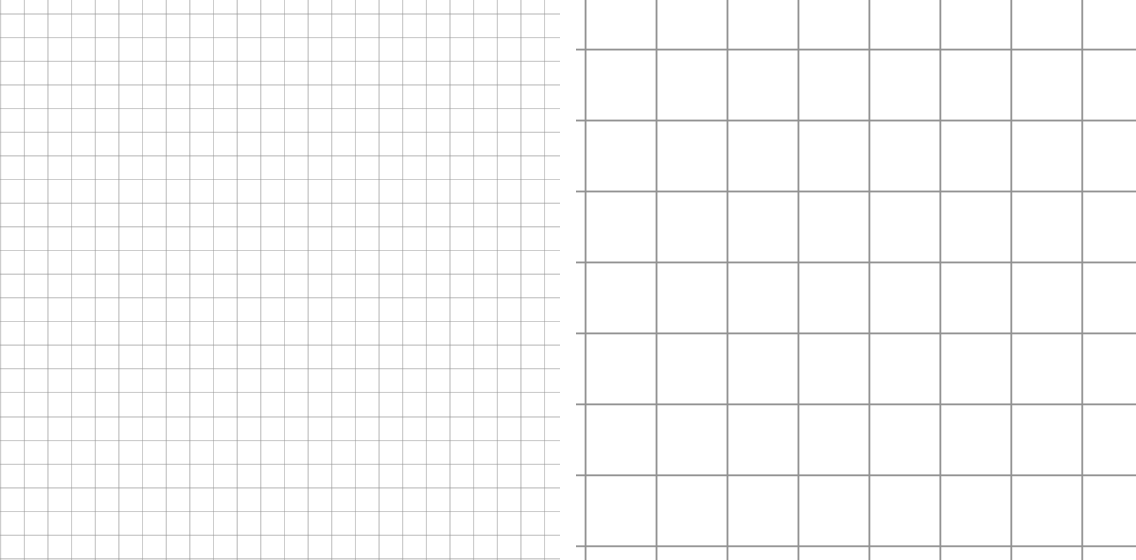
Left: the whole. Right: its middle third, enlarged.
This pattern is drawn by a Shadertoy shader. Its source:

```glsl
const vec3 PAPER = vec3(1.0);
const vec3 INK = vec3(0.57);
const float PITCH = 0.04223;
const float LINE_WIDTH = 0.00105;
const vec2 FIRST_LINE = vec2(0.0012, 0.0020);

// One row is slightly taller; every line above it moves up
const float TALL_ROW_CENTER = 0.277;
const float TALL_ROW_EXTRA = 0.0017;

// Distance to the nearest of evenly spaced lines
float lineDistance(float position, float pitch) {
    return abs(fract(position / pitch + 0.5) - 0.5) * pitch;
}

// Share of a filter window that a line covers
float lineCoverage(float dist, float width, float window) {
    float low = max(dist - 0.5 * window, -0.5 * width);
    float high = min(dist + 0.5 * window, 0.5 * width);
    return clamp((high - low) / window, 0.0, 1.0);
}

float ruling(float position, float pitch, float width, float window) {
    return lineCoverage(lineDistance(position, pitch), width, window);
}

void mainImage(out vec4 fragColor, in vec2 fragCoord) {
    vec2 uv = fragCoord / iResolution.y;
    float window = 1.3 / iResolution.y;

    vec2 grid = uv - FIRST_LINE;
    grid.y -= TALL_ROW_EXTRA * step(TALL_ROW_CENTER, uv.y);

    float columns = ruling(grid.x, PITCH, LINE_WIDTH, window);
    float rows = ruling(grid.y, PITCH, LINE_WIDTH, window);

    // Union of both rulings, without doubling at crossings
    float ink = 1.0 - (1.0 - columns) * (1.0 - rows);
    fragColor = vec4(mix(PAPER, INK, ink), 1.0);
}
```
